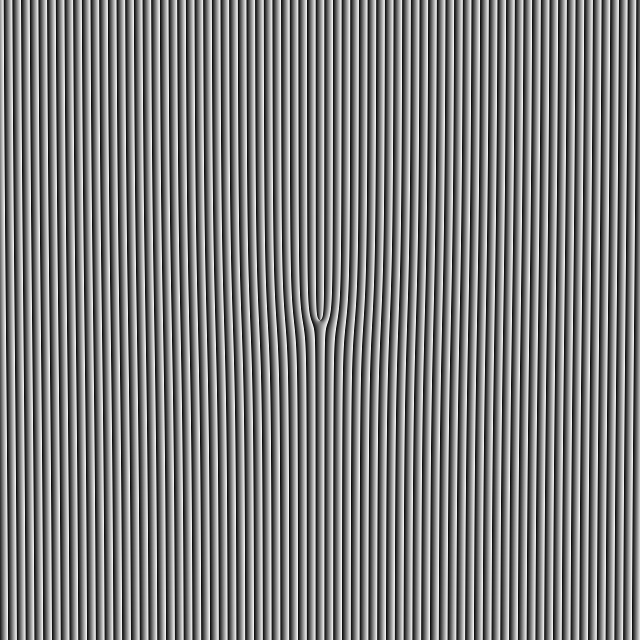
Give the GLSL for this pattern, as a three.js fragment shader.

```glsl
// Forked grating: vertical sawtooth stripes, each ramping from black to white,
// with a vortex in the centre that adds two stripes to the upper half.
// The phase is a linear carrier minus a winding angle; edges are box filtered.

varying vec2 vUv;

const float TAU = 6.2831853;
const float STRIPES = 73.35;     // carrier periods across the canvas
const float CHARGE = 2.0;        // extra stripes gained around the vortex
const vec2 VORTEX = vec2(0.5);
const float EDGE_PIXELS = 0.9;   // width of the smoothing filter
const vec3 DARK = vec3(0.0);
const vec3 LIGHT = vec3(1.0);

// Phase in whole turns at p, measured from the vortex.
float forkPhase(vec2 p, float stripes, float charge) {
  return stripes * p.x - charge * atan(p.y, p.x) / TAU;
}

// Analytic gradient of the phase, free of the jump in atan.
vec2 forkGradient(vec2 p, float stripes, float charge) {
  vec2 swirl = vec2(-p.y, p.x) / max(dot(p, p), 1e-7);
  return vec2(stripes, 0.0) - charge / TAU * swirl;
}

// Integral of fract(t).
float sawIntegral(float t) {
  float f = fract(t);
  return 0.5 * (floor(t) + f * f);
}

// Rising sawtooth averaged over a window of the given width.
float smoothSaw(float phase, float width) {
  float t = fract(phase);
  float w = max(width, 1e-3);
  return (sawIntegral(t + 0.5 * w) - sawIntegral(t - 0.5 * w)) / w;
}

void main() {
  vec2 p = vUv - VORTEX;
  float pixel = max(fwidth(vUv.x), fwidth(vUv.y));

  // Filter width follows the local stripe density.
  float density = length(forkGradient(p, STRIPES, CHARGE));
  float shade = smoothSaw(forkPhase(p, STRIPES, CHARGE),
                          density * pixel * EDGE_PIXELS);

  gl_FragColor = vec4(mix(DARK, LIGHT, shade), 1.0);
}
```
